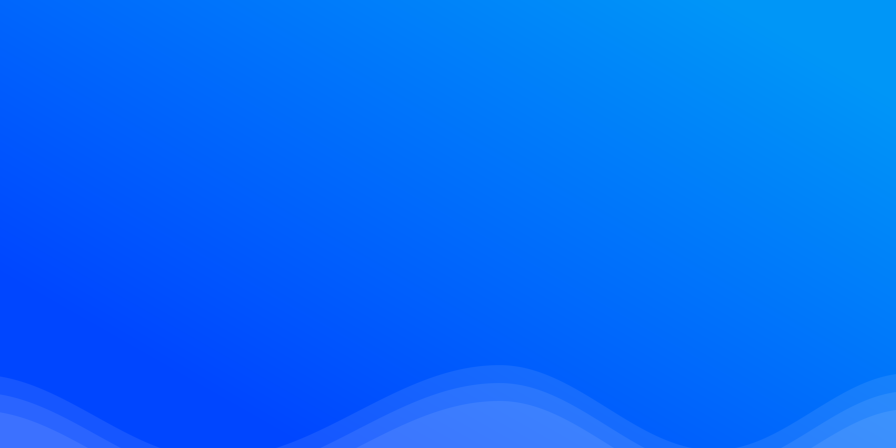
Write a Shadertoy shader that draws this background.

```glsl
#define DEEP_BLUE vec3(0.0, 0.275, 1.0)
#define SKY_BLUE vec3(0.0, 0.588, 0.97)
#define GRADIENT_TILT 0.57
#define GRADIENT_START 0.39
#define GRADIENT_END 1.92
#define WAVE_LAYERS 3
#define WAVE_OPACITY 0.085
#define WAVE_SPACING 0.040

const float PI = 3.14159;

// Alternating crests and troughs, in units of canvas height
const vec2 turns[5] = vec2[5](
    vec2(-0.052, 0.164), vec2(0.479, -0.023), vec2(1.115, 0.185),
    vec2(1.594, -0.005), vec2(2.031, 0.167));

// Height of the swell: cosine easing between neighbouring turns
float swellHeight(float x) {
    float height = turns[0].y;
    for (int i = 0; i < 4; i++) {
        vec2 a = turns[i], b = turns[i + 1];
        float t = clamp((x - a.x) / (b.x - a.x), 0.0, 1.0);
        height += (b.y - a.y) * (0.5 - 0.5 * cos(PI * t));
    }
    return height;
}

void mainImage(out vec4 fragColor, in vec2 fragCoord) {
    vec2 p = fragCoord / iResolution.y;
    float pixel = 1.0 / iResolution.y;

    // Diagonal sky gradient
    float along = p.y + GRADIENT_TILT * p.x;
    float t = clamp((along - GRADIENT_START) / (GRADIENT_END - GRADIENT_START), 0.0, 1.0);
    vec3 color = mix(DEEP_BLUE, SKY_BLUE, t);

    // Translucent white waves, each lower than the last
    float surface = swellHeight(p.x);
    float slope = (swellHeight(p.x + pixel) - surface) / pixel;
    float edge = 0.75 * pixel * sqrt(1.0 + slope * slope);
    for (int i = 0; i < WAVE_LAYERS; i++) {
        float depth = surface - WAVE_SPACING * float(i) - p.y;
        color = mix(color, vec3(1.0), WAVE_OPACITY * smoothstep(-edge, edge, depth));
    }

    fragColor = vec4(color, 1.0);
}
```
